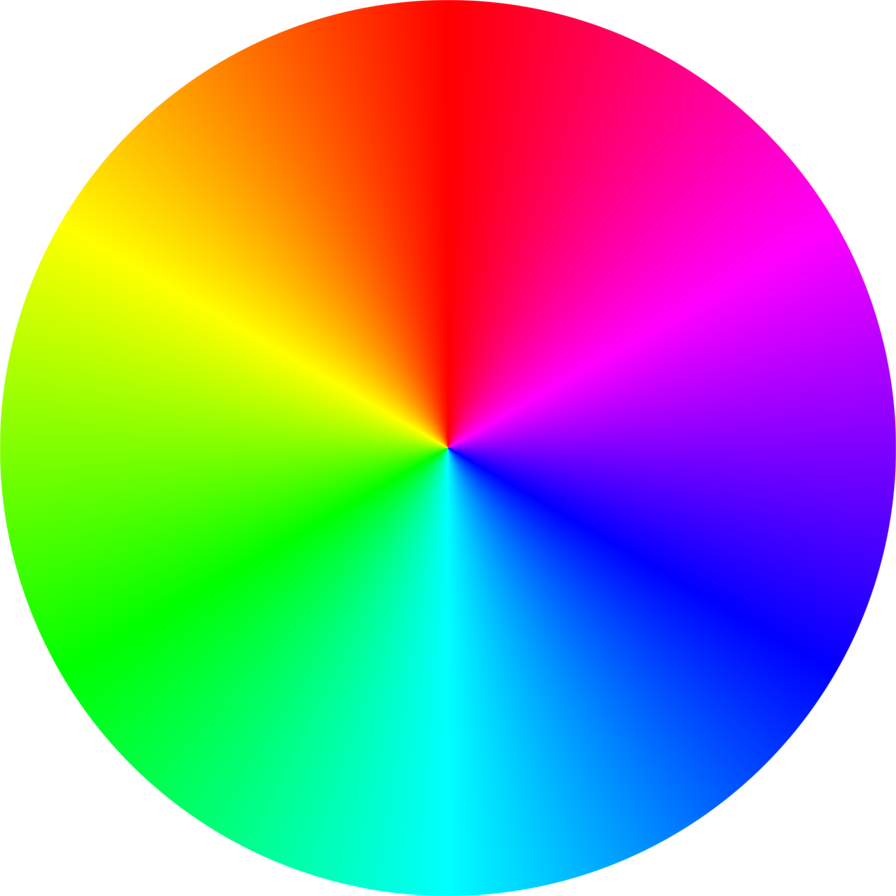
Reproduce this background procedurally as a three.js fragment shader.

```glsl
// A colour wheel: a full disc of hues on a white ground.
// The angle around the centre gives the hue, red at the top and turning
// counterclockwise through yellow, green, cyan, blue and magenta.

#define CENTER vec2(0.5, 0.5)
#define RADIUS 0.5
#define EDGE_SOFTNESS 0.001
#define RED_ANGLE 0.25
#define GROUND_COLOR vec3(1.0)

const float TAU = 6.283185;

varying vec2 vUv;

// Fully saturated colour for a hue measured in turns
vec3 hueToRgb(float hue) {
  vec3 ramp = abs(fract(hue + vec3(0.0, 2.0, 1.0) / 3.0) * 6.0 - 3.0);
  return clamp(ramp - 1.0, 0.0, 1.0);
}

void main() {
  vec2 offset = vUv - CENTER;

  // Angular sweep, with the exact centre kept defined
  float turn = dot(offset, offset) > 0.0 ? atan(offset.y, offset.x) / TAU : RED_ANGLE;
  vec3 wheelColor = hueToRgb(turn - RED_ANGLE);

  // Disc with a smooth rim
  float rimDistance = length(offset) - RADIUS;
  float disc = 1.0 - smoothstep(-EDGE_SOFTNESS, EDGE_SOFTNESS, rimDistance);

  gl_FragColor = vec4(mix(GROUND_COLOR, wheelColor, disc), 1.0);
}
```
